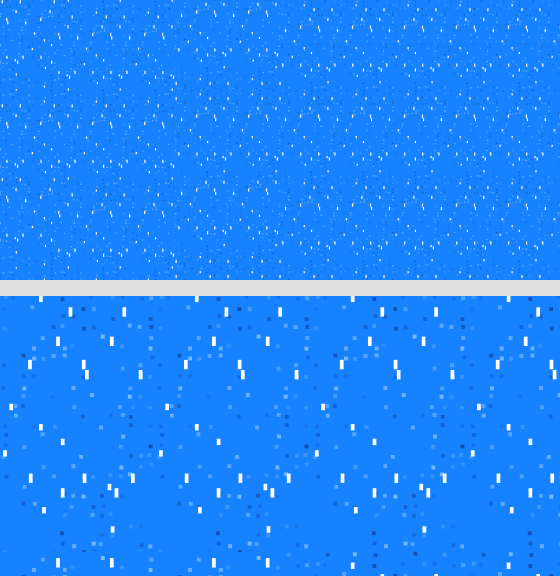
Top, the full canvas; bottom, a detail of the centre.
Reproduce this pattern procedurally as a WebGL 2 fragment shader.

```glsl
#version 300 es
precision highp float;
// Blue field of repeating white rain dashes over a fine grain of light and dark specks.

uniform vec2 u_resolution;
out vec4 outColor;

// Lengths are in canvas heights unless noted.
const vec2 TILE = vec2(0.1856, 0.3177);
const float TILE_LEFT = 1.003;          // left edge of one tile column
const vec2 DASH_HALF = vec2(0.0022, 0.0056);
const float SHORT_DASH = 0.68;          // length factor in sparse rows
const float DASH_GAP = 0.345;           // spacing in a row, in tiles
const vec2 GRAIN_CELLS = vec2(16.0, 27.0);
const float SPECK_HALF = 0.0023;
const float LIGHT_SHARE = 0.16;
const float DARK_SHARE = 0.13;

// Patch seams, and their vertical shifts in tiles.
const vec3 SEAMS = vec3(0.208, 0.625, 1.003);
const float LEFT_DROP = 0.082;
const float PATCH_LIFT = 0.17;

const vec3 BLUE = vec3(0.09, 0.51, 1.0);
const vec3 LIGHT_BLUE = vec3(0.47, 0.74, 1.0);
const vec3 DARK_BLUE = vec3(0.05, 0.32, 0.70);
const vec3 WHITE = vec3(1.0);

// Dash rows: depth below tile top, phase across, dashes per tile.
const int ROW_COUNT = 14;
const vec3 ROWS[ROW_COUNT] = vec3[](
    vec3(0.060, 0.45, 1.0), vec3(0.109, 0.64, 2.0), vec3(0.219, 0.56, 2.0),
    vec3(0.306, 0.38, 2.0), vec3(0.344, 0.745, 2.0), vec3(0.465, 0.26, 1.0),
    vec3(0.541, 0.45, 1.0), vec3(0.596, 0.59, 1.0), vec3(0.639, 0.22, 1.0),
    vec3(0.732, 0.04, 3.0), vec3(0.765, 0.89, 1.0), vec3(0.787, 0.59, 2.0),
    vec3(0.852, 0.47, 1.0), vec3(0.924, 0.91, 1.0));

float hash(vec2 p) {
    vec3 q = fract(vec3(p.xyx) * 0.1031);
    q += dot(q, q.yzx + 33.33);
    return fract((q.x + q.y) * q.z);
}

// Smooth coverage of a box centred on the origin.
float boxMask(vec2 d, vec2 halfSize, float pixel) {
    vec2 cover = clamp(0.5 + (halfSize - abs(d)) / pixel, 0.0, 1.0);
    return cover.x * cover.y;
}

// Tile coordinates with y downward, including the shifted patches.
vec2 tileCoord(vec2 p) {
    vec2 t = vec2(p.x - TILE_LEFT, 1.0 - p.y) / TILE;
    bool evenBand = mod(floor(t.y), 2.0) < 0.5;
    bool liftedPatch = p.x < SEAMS.x || (p.x > SEAMS.y && p.x < SEAMS.z);
    if (p.x < SEAMS.y) t.y -= LEFT_DROP;
    if (liftedPatch && evenBand) t.y += PATCH_LIFT;
    return fract(t);
}

// One jittered speck in some of the grain cells.
vec3 addGrain(vec3 color, vec2 t, float pixel) {
    vec2 g = t * GRAIN_CELLS;
    vec2 cell = floor(g);
    vec2 jitter = vec2(hash(cell + 17.3), hash(cell + 41.7));
    vec2 centre = mix(vec2(0.32), vec2(0.68), jitter);
    vec2 d = (g - cell - centre) * TILE / GRAIN_CELLS;
    float mask = boxMask(d, vec2(SPECK_HALF), pixel);
    float kind = hash(cell + 5.1);
    float strength = mix(0.25, 1.0, hash(cell + 73.9));
    if (kind < LIGHT_SHARE) return mix(color, LIGHT_BLUE, mask * strength);
    if (kind < LIGHT_SHARE + DARK_SHARE) return mix(color, DARK_BLUE, mask * strength);
    return color;
}

// White dashes, wrapped at the tile edges.
float dashMask(vec2 t, float pixel) {
    float mask = 0.0;
    for (int i = 0; i < ROW_COUNT; i++) {
        vec3 row = ROWS[i];
        vec2 halfSize = DASH_HALF;
        if (row.z < 1.5) halfSize.y *= SHORT_DASH;
        for (float k = 0.0; k < row.z; k++) {
            vec2 centre = vec2(row.y + k * DASH_GAP, row.x);
            vec2 d = (fract(t - centre + 0.5) - 0.5) * TILE;
            mask = max(mask, boxMask(d, halfSize, pixel));
        }
    }
    return mask;
}

void main() {
    float pixel = 1.0 / u_resolution.y;
    vec2 t = tileCoord(gl_FragCoord.xy * pixel);
    vec3 color = addGrain(BLUE, t, pixel);
    color = mix(color, WHITE, dashMask(t, pixel));
    outColor = vec4(color, 1.0);
}
```
